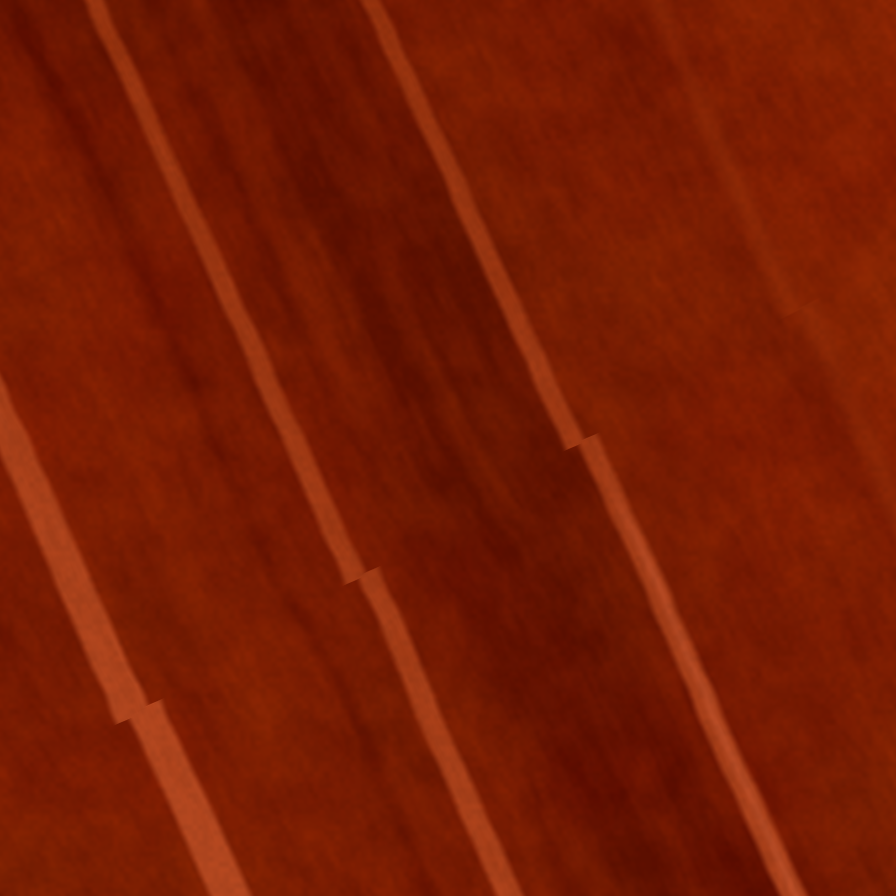
A Shadertoy shader for this texture:

```glsl
const vec3 DARK_WOOD   = vec3(0.36, 0.055, 0.0);
const vec3 LIGHT_WOOD  = vec3(0.56, 0.15, 0.012);
const vec3 LINE_DIM    = vec3(0.57, 0.185, 0.045);
const vec3 LINE_BRIGHT = vec3(0.70, 0.28, 0.125);

const float LEAN       = 0.45;   // sideways run of the grain per unit of drop
const float SPACING    = 0.313;  // horizontal distance between lines
const float FIRST_LINE = 0.104;  // where line 0 meets the top edge
const float HALF_WIDTH = 0.013;
const float SOFTNESS   = 0.0055;
const float SEAM_START = 0.889;  // depth of the seam at the left edge
const float SEAM_RISE  = 0.61;
const float SEAM_SHIFT = 0.017;  // sideways jog below the seam
const int   STREAKS    = 5;

float hash(vec2 p) {
    vec3 q = fract(vec3(p.xyx) * 0.1031);
    q += dot(q, q.yzx + 33.33);
    return fract((q.x + q.y) * q.z);
}

float noise(vec2 p) {
    vec2 i = floor(p), f = fract(p);
    f = f * f * (3.0 - 2.0 * f);
    return mix(mix(hash(i), hash(i + vec2(1, 0)), f.x),
               mix(hash(i + vec2(0, 1)), hash(i + vec2(1, 1)), f.x), f.y);
}

float fbm(vec2 p) {
    float sum = 0.0, weight = 0.5;
    for (int i = 0; i < 4; i++) {
        sum += weight * noise(p);
        p = p * 2.03 + 17.3;
        weight *= 0.5;
    }
    return sum / 0.9375;
}

float bump(float x, float width) {
    return exp(-x * x / (width * width));
}

// Wood tone, 0 dark to 1 light
float woodTone(vec2 p, float across, float depth) {
    float band = smoothstep(0.10, 0.28, across) * (1.0 - smoothstep(0.39, 0.45, across));
    float tone = 0.57 - 0.32 * band;
    tone += 0.19 * smoothstep(0.71, 0.80, across);
    tone -= 0.22 * bump(length(p - vec2(0.03, 1.0)), 0.17);
    tone -= 0.14 * bump(across - 0.035, 0.035) * (1.0 - smoothstep(0.3, 0.6, depth));

    // Long fibres, strongest inside the dark band
    float fibres = fbm(vec2(across * 26.0 + 40.0, depth * 2.6)) - 0.5;
    tone += fibres * (0.28 + 0.45 * band);

    // Soft dark streaks that come and go along the grain
    for (int i = 0; i < STREAKS; i++) {
        float id = float(i);
        float centre = 0.018 + 0.075 * id + 0.016 * (noise(vec2(depth * 5.0, id * 7.0)) - 0.5);
        float fade = smoothstep(0.3, 0.75, noise(vec2(depth * 4.5 + id * 5.3, id + 2.0)));
        tone -= 0.24 * fade * bump(across - centre, 0.012);
    }

    // Cloudy patches, mottling and short fine grain
    tone += 0.20 * (noise(p * 7.0 + 3.0) - 0.5);
    tone += 0.42 * (fbm(p * 28.0) - 0.5);
    tone += 0.16 * (noise(vec2(across * 120.0 + 90.0, depth * 45.0)) - 0.5);
    return clamp(tone, 0.0, 1.0);
}

void mainImage(out vec4 fragColor, in vec2 fragCoord) {
    vec2 p = fragCoord / iResolution.xy;
    float depth = 1.0 - p.y;

    // Slanted coordinate; the wood drifts gently where the lines jog
    float across = p.x - LEAN * depth;
    float seam = depth - SEAM_START + SEAM_RISE * p.x;
    float woodAcross = across - SEAM_SHIFT * smoothstep(-0.12, 0.12, seam);
    float lineAcross = across - SEAM_SHIFT * smoothstep(-0.002, 0.002, seam);

    // Wood
    float tone = woodTone(p, woodAcross, depth);
    vec3 color = mix(DARK_WOOD, LIGHT_WOOD, tone);
    color.g += 0.03 * (fbm(p * 6.0 + 8.0) - 0.5);

    // Repeating lines: wider on the left, faint on the right
    float index = round((lineAcross - FIRST_LINE) / SPACING);
    float offset = lineAcross - FIRST_LINE - SPACING * index;
    offset += 0.006 * (noise(vec2(depth * 6.0, index * 9.0 + 30.0)) - 0.5);
    offset += 0.003 * (noise(vec2(depth * 35.0, index * 5.0 + 60.0)) - 0.5);
    float faint = smoothstep(1.0, 2.0, index);
    float left = clamp(-index, 0.0, 1.0);
    float halfWidth = (HALF_WIDTH + 0.007 * left) * mix(0.8, 1.15, depth);
    float soft = SOFTNESS + 0.007 * faint;
    float mask = 1.0 - smoothstep(-soft, soft, abs(offset) - halfWidth);

    // Line colour brightens downward, with a glossy core below the seam
    float glow = 0.1 + 0.65 * depth + 0.3 * left;
    glow += 0.4 * (fbm(vec2(offset * 110.0 + 20.0, depth * 22.0 + index * 6.0)) - 0.5);
    vec3 lineColor = mix(LINE_DIM, LINE_BRIGHT, clamp(glow, 0.0, 1.0));
    float gloss = step(0.5, index) * smoothstep(0.0, 0.2, seam) * bump(offset - 0.003, 0.006);
    lineColor += vec3(0.06, 0.05, 0.05) * gloss * (1.0 - faint);
    lineColor = mix(lineColor, vec3(0.58, 0.18, 0.03), faint);
    float wear = 0.30 + 0.35 * noise(vec2(depth * 14.0, 4.0));
    color = mix(color, lineColor, mask * mix(0.95, wear, faint));

    color *= 1.0 + 0.07 * (noise(p * 170.0) - 0.5);
    fragColor = vec4(color, 1.0);
}
```
